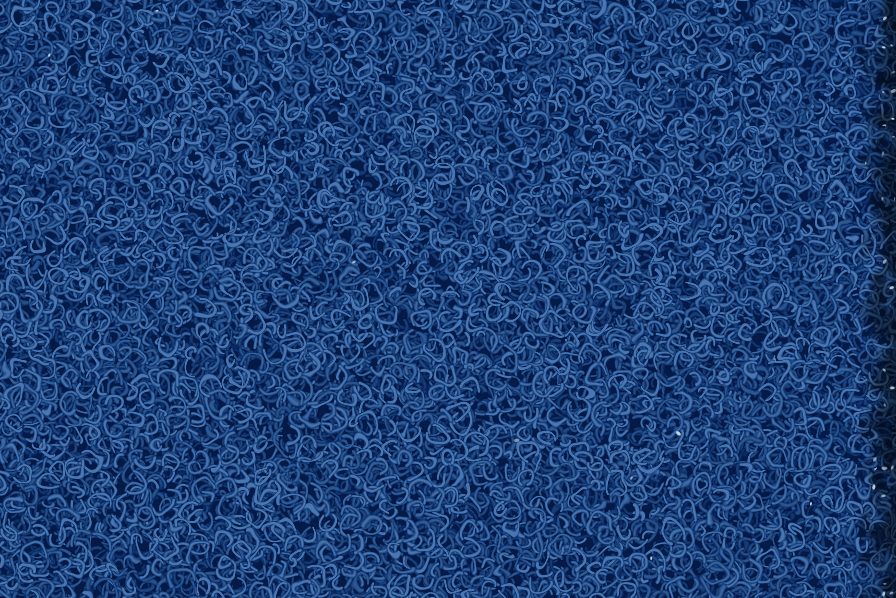
Reproduce this texture procedurally as a WebGL 2 fragment shader.

```glsl
#version 300 es
precision highp float;

uniform vec2 u_resolution;
out vec4 fragColor;

const int LAYERS = 6;
const float TAU = 6.2831853;

vec3 hash3(vec2 cell, float seed) {
    vec3 q = fract(vec3(cell.xyx + seed * 17.31) * vec3(0.1031, 0.1030, 0.0973));
    q += dot(q, q.yxz + 33.33);
    return fract((q.xxy + q.yzz) * q.zyx);
}

float valueNoise(vec2 p, float seed) {
    vec2 i = floor(p), f = fract(p);
    f = f * f * (3.0 - 2.0 * f);
    float low = mix(hash3(i, seed).x, hash3(i + vec2(1, 0), seed).x, f.x);
    float high = mix(hash3(i + vec2(0, 1), seed).x, hash3(i + vec2(1, 1), seed).x, f.x);
    return mix(low, high, f.y);
}

vec2 rotate(vec2 p, float angle) {
    float c = cos(angle), s = sin(angle);
    return vec2(c * p.x - s * p.y, s * p.x + c * p.y);
}

// Distance to a circular arc that is open at the bottom
float arcDistance(vec2 p, float aperture, float radius) {
    vec2 tip = vec2(sin(aperture), cos(aperture));
    p.x = abs(p.x);
    return tip.y * p.x > tip.x * p.y ? length(p - tip * radius) : abs(length(p) - radius);
}

// Paint one sheet of curled strands over the tone beneath it
float curlLayer(float tone, vec2 p, float seed, float level, float cellSize, float halfWidth, float pixel) {
    vec2 bend = vec2(valueNoise(p * 50.0, seed + 20.0), valueNoise(p * 50.0, seed + 30.0)) - 0.5;
    p = rotate(p + bend * 0.011, seed * 0.7) + seed * vec2(0.37, 0.53);
    vec2 home = floor(p / cellSize);
    for (int y = -1; y <= 1; y++) {
        for (int x = -1; x <= 1; x++) {
            vec2 cell = home + vec2(x, y);
            vec3 place = hash3(cell, seed);
            vec3 shape = hash3(cell, seed + 7.0);
            vec2 center = cell + mix(vec2(0.1), vec2(0.9), place.xy);
            vec2 local = rotate(p - center * cellSize, place.z * TAU);
            local.x *= mix(0.88, 1.3, shape.z);
            float d = arcDistance(local, mix(0.8, 2.75, shape.x), cellSize * mix(0.28, 0.64, shape.y));
            float core = 1.0 - min(d * d / (halfWidth * halfWidth), 1.0);
            float strand = level * mix(0.84, 1.16, shape.z) * mix(0.5, 1.08, core);
            tone *= 1.0 - 0.24 * (1.0 - smoothstep(halfWidth, halfWidth * 2.2, d));
            float cover = 1.0 - smoothstep(halfWidth - pixel * 0.5, halfWidth + pixel * 0.5, d);
            tone = mix(tone, strand, cover);
        }
    }
    return tone;
}

// Small slanted specks, kept inside their cells
float glints(vec2 p, float cellSize, float chance, float seed, float pixel) {
    vec2 cell = floor(p / cellSize);
    vec3 place = hash3(cell, seed);
    vec3 shape = hash3(cell, seed + 3.0);
    vec2 local = p - (cell + mix(vec2(0.35), vec2(0.65), place.xy)) * cellSize;
    local = rotate(local, shape.x * TAU) * vec2(1.0, 1.7);
    float radius = cellSize * mix(0.14, 0.32, shape.y);
    float speck = 1.0 - smoothstep(radius - pixel, radius + pixel, length(local));
    return speck * step(place.z, chance) * mix(0.5, 1.0, shape.z);
}

vec3 blueRamp(float tone) {
    vec3 color = mix(vec3(0.014, 0.085, 0.235), vec3(0.025, 0.14, 0.365), smoothstep(0.0, 0.26, tone));
    color = mix(color, vec3(0.085, 0.23, 0.45), smoothstep(0.22, 0.5, tone));
    color = mix(color, vec3(0.16, 0.33, 0.56), smoothstep(0.47, 0.77, tone));
    return mix(color, vec3(0.29, 0.465, 0.70), smoothstep(0.75, 1.03, tone));
}

void main() {
    vec2 uv = gl_FragCoord.xy / u_resolution;
    vec2 p = gl_FragCoord.xy / u_resolution.y;
    float pixel = 1.0 / u_resolution.y;

    // Stacked strands, from the shaded depths to the lit surface
    float tone = 0.1;
    for (int i = 0; i < LAYERS; i++) {
        float height = float(i) / float(LAYERS - 1);
        tone = curlLayer(tone, p, float(i) + 1.0, mix(0.4, 0.98, height), 0.032, 0.0028, pixel);
    }

    // Slightly uneven pile and gentle falloff toward the corners
    float clumps = 0.6 * valueNoise(p * 16.0, 50.0) + 0.4 * valueNoise(p * 5.0, 51.0);
    vec2 offset = uv - 0.5;
    tone *= mix(0.97, 1.07, clumps) * (1.02 - 0.16 * dot(offset, offset));

    // Broken, sparkling border on the right
    float ragged = valueNoise(p * 45.0, 60.0) - 0.5;
    float border = smoothstep(0.955, 1.005, uv.x + 0.035 * ragged);
    vec3 color = blueRamp(tone * (1.0 - 0.25 * border));
    color = mix(color, color * vec3(0.65, 0.55, 0.5), border);

    float sparkle = glints(p, 0.015, mix(0.0012, 0.2, border), 70.0, pixel);
    color = mix(color, vec3(0.76, 0.84, 0.9), sparkle);
    fragColor = vec4(color, 1.0);
}
```
